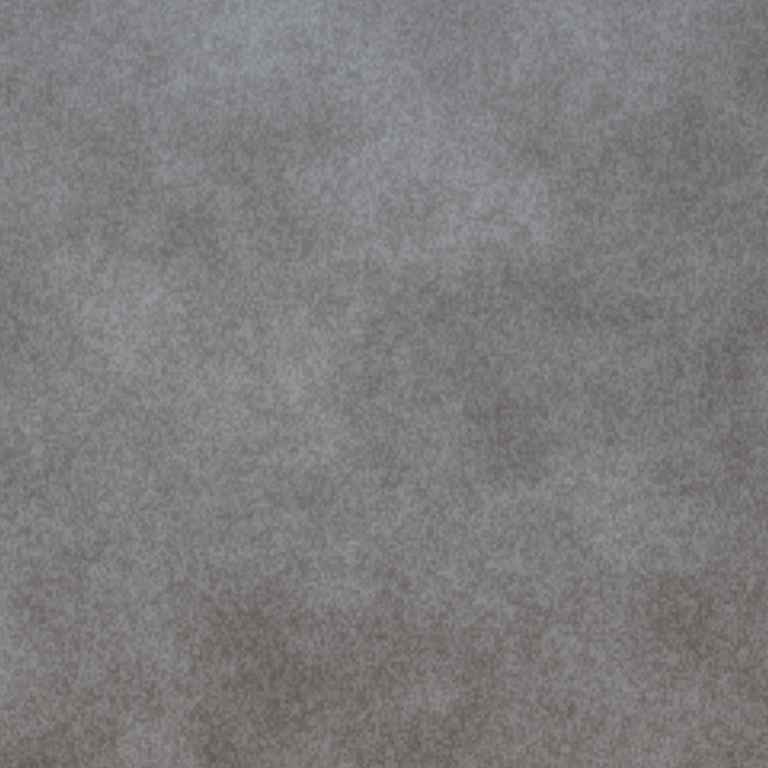
Reproduce this texture procedurally as a WebGL 1 fragment shader.

```glsl
precision highp float;
uniform vec2 u_resolution;

#define CLOUD_SCALE 4.6
#define CLOUD_GAIN 0.74
#define CLOUD_AMOUNT 0.55
#define GRAIN_SCALE 240.0
#define GRAIN_AMOUNT 1.05
#define BASE_TONE 0.46
#define LIGHT_SLOPE vec2(-0.14, 0.58)
#define TINT_SHIFT vec3(-0.012, 0.002, 0.016)
#define DARK_GREY vec3(0.448, 0.439, 0.438)
#define LIGHT_GREY vec3(0.552, 0.556, 0.564)

// Random triple per cell: jitter in xy, brightness in z
vec3 hash3(vec2 cell) {
  vec3 p = fract(cell.xyx * vec3(0.1031, 0.1030, 0.0973));
  p += dot(p, p.yxz + 33.33);
  return fract((p.xxy + p.yzz) * p.zyx);
}

// Soft cellular noise: blends cell brightness by distance, centred on zero
float softCells(vec2 p) {
  vec2 cell = floor(p);
  vec2 local = p - cell;
  float total = 0.0;
  float weightSum = 0.0;
  for (int y = -1; y <= 1; y++) {
    for (int x = -1; x <= 1; x++) {
      vec2 offset = vec2(float(x), float(y));
      vec3 random = hash3(cell + offset + 71.0);
      vec2 toPoint = offset + 0.2 + 0.6 * random.xy - local;
      float weight = exp(-4.5 * dot(toPoint, toPoint));
      total += weight * (random.z - 0.5);
      weightSum += weight;
    }
  }
  return total / weightSum;
}

// Layered patches, turned at each octave to hide the grid
float clouds(vec2 p) {
  mat2 turn = mat2(0.8, 0.6, -0.6, 0.8);
  float sum = 0.0;
  float amplitude = 1.0;
  for (int octave = 0; octave < 6; octave++) {
    sum += amplitude * softCells(p);
    p = turn * p * 2.03 + 17.3;
    amplitude *= CLOUD_GAIN;
  }
  return sum;
}

// Fine mineral speckle, slightly taller than wide
float grain(vec2 uv) {
  vec2 p = uv * GRAIN_SCALE * vec2(1.0, 0.85);
  return 0.75 * softCells(p + 5.7) + 0.35 * softCells(p * 0.53 + 40.0);
}

void main() {
  vec2 uv = gl_FragCoord.xy / u_resolution;

  // Gentle warp frays the patch outlines
  vec2 warp = vec2(softCells(uv * 9.0 + 3.0), softCells(uv * 9.0 + 28.0));
  float patches = clouds((uv + 0.045 * warp) * CLOUD_SCALE);

  // Light falls off downwards and to the right
  float tone = BASE_TONE + dot(LIGHT_SLOPE, uv - 0.5);
  tone += CLOUD_AMOUNT * patches;
  tone += GRAIN_AMOUNT * mix(1.15, 0.85, uv.y) * grain(uv);

  // Cool at the top, warm at the foot
  vec3 color = mix(DARK_GREY, LIGHT_GREY, tone);
  color += TINT_SHIFT * (uv.y - 0.5);
  gl_FragColor = vec4(color, 1.0);
}
```
